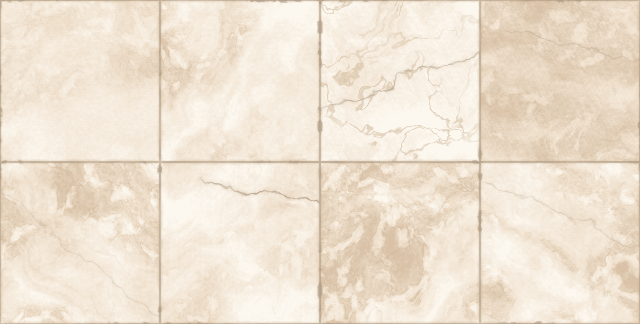
Reproduce this texture procedurally as a Shadertoy shader.

```glsl
#define TILES vec2(4.0, 2.0)
#define GROUT_HALF_WIDTH 0.0035
#define RIM_WIDTH 0.022
#define CHIP_DEPTH 0.016
#define GRAIN 0.13
#define BAND_CONTRAST 1.5
#define STONE_DARK vec3(0.85, 0.76, 0.655)
#define STONE_MID vec3(0.942, 0.885, 0.812)
#define STONE_LIGHT vec3(0.99, 0.972, 0.94)
#define VEIN_COLOR vec3(0.80, 0.70, 0.57)
#define CRACK_COLOR vec3(0.66, 0.58, 0.49)
#define GROUT_COLOR vec3(0.67, 0.60, 0.52)

// Per tile, bottom row first: band angle, band strength, vein strength, tone
const vec4 STYLE[8] = vec4[8](
    vec4(-0.75, 1.0, 0.20, 0.58), vec4(0.35, 0.65, 0.10, 0.74),
    vec4(0.75, 1.0, 0.25, 0.60), vec4(-0.55, 0.9, 0.10, 0.67),
    vec4(0.30, 0.45, 0.0, 0.64), vec4(0.95, 1.0, 0.10, 0.62),
    vec4(0.60, 0.35, 0.80, 0.91), vec4(-0.25, 0.6, 0.30, 0.43));

// Per tile: crack height at the left edge, slope, start, strength
const vec4 CRACK[8] = vec4[8](
    vec4(0.80, -0.75, 0.0, 0.25), vec4(0.91, -0.16, 0.25, 0.85),
    vec4(0.10, 0.80, 0.3, 0.20), vec4(0.88, -0.40, 0.0, 0.30),
    vec4(0.0), vec4(0.0),
    vec4(0.34, 0.33, 0.0, 0.60), vec4(0.84, -0.20, 0.1, 0.35));

float hash(vec2 p) {
    return fract(sin(dot(p, vec2(127.1, 311.7))) * 43758.5453);
}

float noise(vec2 p) {
    vec2 i = floor(p), f = fract(p);
    f = f * f * (3.0 - 2.0 * f);
    return mix(mix(hash(i), hash(i + vec2(1, 0)), f.x),
               mix(hash(i + vec2(0, 1)), hash(i + vec2(1, 1)), f.x), f.y);
}

float fbm(vec2 p) {
    float sum = 0.0, amp = 0.5;
    for (int i = 0; i < 5; i++) {
        sum += amp * noise(p);
        p = mat2(1.6, 1.2, -1.2, 1.6) * p + 7.3;
        amp *= 0.5;
    }
    return sum / 0.97;
}

// Thin line where a value crosses zero
float ridge(float v, float width) {
    return 1.0 - smoothstep(0.0, width, abs(v));
}

vec3 stoneRamp(float t) {
    vec3 low = mix(STONE_DARK, STONE_MID, clamp(t * 2.0, 0.0, 1.0));
    return mix(low, STONE_LIGHT, clamp(t * 2.0 - 1.0, 0.0, 1.0));
}

vec3 stone(vec2 p, vec2 seed, vec4 style, vec4 crack, float aa) {
    vec2 q = p + seed;
    vec2 warp = vec2(fbm(q * 3.0), fbm(q * 3.0 + 19.0)) - 0.5;

    // Sediment bands stretched along the tile's own direction
    float c = cos(style.x), s = sin(style.x);
    vec2 r = mat2(c, -s, s, c) * q;
    float band = fbm(r * vec2(1.5, 5.0) + warp * 1.8) - 0.5;
    float cloud = fbm(q * 3.5 + warp * 2.0) - 0.5;
    float tone = style.w + BAND_CONTRAST * style.y * band + 0.65 * cloud;

    // Scalloped pits gathered in the darker bands
    float pits = fbm(q * 15.0 + warp * 4.0) - 0.5;
    float pitMask = smoothstep(0.05, -0.10, band) * style.y;
    tone += pitMask * (0.7 * pits - 0.22 * ridge(pits, 0.05));
    tone += pitMask * 0.22 * smoothstep(0.06, 0.16, pits);
    tone += GRAIN * (noise(q * 62.0) + noise(q * 117.0) - 1.0);
    vec3 color = stoneRamp(tone);

    // Branching veins, faded in and out
    float net = ridge(fbm(r * vec2(2.2, 3.4) + warp * 1.5 + 31.0) - 0.5, 0.018 + aa);
    float twig = ridge(fbm(q * 3.3 + warp + 53.0) - 0.5, 0.014 + aa);
    float fade = smoothstep(0.35, 0.6, noise(q * 4.0 + 11.0));
    float veins = max(net, twig * fade) * (0.4 + 0.6 * fade);
    color = mix(color, VEIN_COLOR, 0.65 * style.z * veins);

    // One long wandering crack with a soft stain beside it
    float wander = 0.20 * (fbm(q * 4.0 + 71.0) - 0.5) + 0.05 * (fbm(q * 17.0) - 0.5);
    float d = p.y - crack.x - crack.y * p.x - wander;
    float along = smoothstep(crack.z - 0.02, crack.z + 0.06, p.x) * crack.w;
    color = mix(color, VEIN_COLOR, 0.22 * along * ridge(d, 0.035));
    float crackLine = ridge(d, 0.004 + aa) * (0.45 + 0.55 * noise(q * 19.0));
    return mix(color, CRACK_COLOR, along * crackLine);
}

void mainImage(out vec4 fragColor, in vec2 fragCoord) {
    vec2 p = fragCoord / iResolution.xy * TILES;
    vec2 id = floor(p), f = fract(p);
    float aa = TILES.y / iResolution.y;
    int k = int(id.x) + 4 * int(id.y);
    vec2 seed = id * vec2(13.7, 29.3) + 5.0;
    vec3 color = stone(f, seed, STYLE[k], CRACK[k], aa);

    // Worn rim and chipped edges
    vec2 toEdge = min(f, 1.0 - f);
    float edge = min(toEdge.x, toEdge.y);
    float rough = fbm(p * 22.0);
    float rim = 1.0 - smoothstep(0.0, RIM_WIDTH * (0.4 + 1.2 * rough), edge);
    color = mix(color, VEIN_COLOR, 0.45 * rim);
    float wear = smoothstep(0.45, 0.8, noise(p * 3.0 + 41.0));
    float chip = CHIP_DEPTH * wear * smoothstep(0.45, 0.75, rough);
    color = mix(color, CRACK_COLOR, 0.6 * (1.0 - smoothstep(chip - aa, chip + aa, edge)) * wear);

    // Grout joint of slightly uneven darkness
    float joint = 1.0 - smoothstep(GROUT_HALF_WIDTH - 0.5 * aa, GROUT_HALF_WIDTH + 0.5 * aa, edge);
    color = mix(color, GROUT_COLOR, joint * (0.6 + 0.4 * noise(p * 14.0)));
    fragColor = vec4(color, 1.0);
}
```
